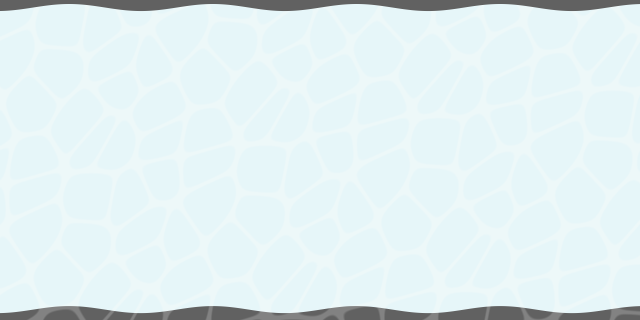
Write a WebGL 2 fragment shader that draws this texture.

```glsl
#version 300 es
precision highp float;

uniform vec2 u_resolution;
out vec4 outColor;

// Lengths are fractions of the canvas height
const vec3 WATER = vec3(0.902, 0.963, 0.976);
const vec3 WATER_VEIN = vec3(0.930, 0.973, 0.978);
const vec3 BANK = vec3(0.380);
const vec3 BANK_VEIN = vec3(0.510);

const float TAU = 6.2831853;
const float WAVE_PERIOD = 0.449;
const float WAVE_CREST_X = 0.216;
const float WAVE_HEIGHT = 0.011;
const float TOP_LEVEL = 0.9765;
const float BOTTOM_LEVEL = 0.0325;

const float TILE_SIZE = 0.55;
const float TILE_TILT = 0.157;
const float TILE_CELLS = 4.0;
const float CELL_LEAN = 0.85;
const float CELL_STRETCH = 0.76;
const float SEED_JITTER = 0.85;
const float VEIN_WIDTH = 0.032;
const float CORNER_SHARPNESS = 15.0;

mat2 rotation(float angle) {
    float c = cos(angle), s = sin(angle);
    return mat2(c, s, -s, c);
}

vec2 hash2(vec2 p) {
    vec3 q = fract(p.xyx * vec3(0.1031, 0.1030, 0.0973));
    q += dot(q, q.yzx + 33.33);
    return fract((q.xx + q.yz) * q.zy);
}

// Seed of a grid cell, repeating with the tile
vec2 seedOf(vec2 cell) {
    vec2 wrapped = mod(cell, TILE_CELLS);
    return cell + 0.5 + SEED_JITTER * (hash2(wrapped + 7.0) - 0.5);
}

// Offset measured in the leaning, elongated cell metric
vec2 leanMetric(vec2 offset) {
    vec2 q = rotation(-CELL_LEAN) * offset;
    return q * vec2(CELL_STRETCH, 1.0);
}

// Rounded distance to the nearest cell border
float borderDistance(vec2 p) {
    vec2 home = floor(p);
    vec2 nearest = vec2(9.0);
    for (int y = -2; y <= 2; y++) {
        for (int x = -2; x <= 2; x++) {
            vec2 d = leanMetric(seedOf(home + vec2(x, y)) - p);
            if (dot(d, d) < dot(nearest, nearest)) nearest = d;
        }
    }
    float total = 0.0;
    for (int y = -3; y <= 3; y++) {
        for (int x = -3; x <= 3; x++) {
            vec2 d = leanMetric(seedOf(home + vec2(x, y)) - p);
            vec2 gap = d - nearest;
            if (dot(gap, gap) > 0.00001) {
                float border = dot(0.5 * (d + nearest), normalize(gap));
                total += exp(-CORNER_SHARPNESS * border);
            }
        }
    }
    return -log(total) / CORNER_SHARPNESS;
}

float veinMask(vec2 p, float pixel) {
    float scale = TILE_CELLS / TILE_SIZE;
    float edge = borderDistance(rotation(-TILE_TILT) * p * scale);
    float blur = pixel * scale;
    return 1.0 - smoothstep(VEIN_WIDTH - blur, VEIN_WIDTH + blur, edge);
}

// Smooth step one pixel wide across a signed distance
float coverage(float dist, float pixel) {
    return clamp(dist / pixel + 0.5, 0.0, 1.0);
}

void main() {
    float pixel = 1.0 / u_resolution.y;
    vec2 p = gl_FragCoord.xy * pixel;

    float wave = WAVE_HEIGHT * cos(TAU * (p.x - WAVE_CREST_X) / WAVE_PERIOD);
    float topBank = coverage(p.y - TOP_LEVEL - wave, pixel);
    float bottomBank = coverage(BOTTOM_LEVEL + wave - p.y, pixel);

    // Veins cross the water and the lower bank; the upper bank is plain
    float vein = veinMask(p, pixel);
    vec3 color = mix(WATER, WATER_VEIN, vein);
    color = mix(color, mix(BANK, BANK_VEIN, vein), bottomBank);
    color = mix(color, BANK, topBank);

    outColor = vec4(color, 1.0);
}
```
